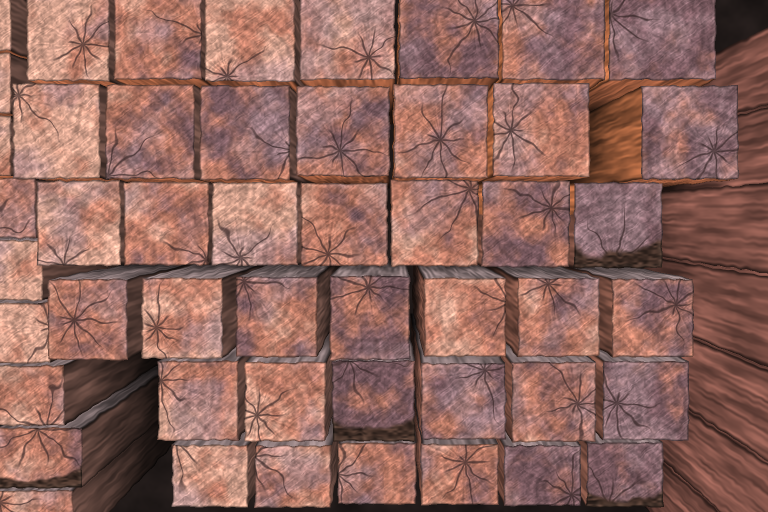
This texture is drawn by a Shadertoy shader. Its source:

```glsl
// Stacked sawn timber beams seen end-on, with one-point perspective sides.
const vec2 VANISH = vec2(390.0, 215.0);   // on a 768 x 512 design canvas, y down

struct Hit { float t; vec2 lo; vec2 hi; float id; int face; };

float hash(vec2 p) {
    p = fract(p * vec2(0.1731, 0.2379));
    p += dot(p, p.yx + 19.19);
    return fract(p.x * p.y * 37.7);
}

float noise(vec2 p) {
    vec2 i = floor(p), f = fract(p);
    f = f * f * (3.0 - 2.0 * f);
    return mix(mix(hash(i), hash(i + vec2(1, 0)), f.x),
               mix(hash(i + vec2(0, 1)), hash(i + 1.0), f.x), f.y);
}

float fbm(vec2 p) {
    float sum = 0.0, amp = 0.53;
    for (int i = 0; i < 4; i++) {
        sum += amp * noise(p);
        p = p * 2.03 + 7.1;
        amp *= 0.5;
    }
    return sum;
}

// Slab test of the view ray q * t against one beam; keeps the nearest hit.
void addBeam(vec2 q, vec2 lo, vec2 hi, float front, float id, inout Hit hit) {
    lo -= VANISH;
    hi -= VANISH;
    vec2 a = lo / q, b = hi / q, near = min(a, b), far = max(a, b);
    float enter = max(max(near.x, near.y), front);
    if (enter < min(min(far.x, far.y), 1.5) && enter < hit.t)
        hit = Hit(enter, lo, hi, id, enter == front ? 0 : (near.x > near.y ? 1 : 2));
}

vec3 endGrain(vec2 s, Hit h) {
    vec2 size = h.hi - h.lo, seed = vec2(h.id, h.id * 1.7 + 3.0);
    float kind = hash(seed), warp = fbm(s * 0.035 + seed * 9.0);
    vec2 v = s - h.lo - size * (vec2(hash(seed + 5.0), hash(seed + 8.0)) * 1.1 - 0.05);
    float r = length(v), angle = atan(v.y, v.x);

    // base colour: paler on the left, more purple on the right
    float tone = clamp(kind * 0.55 + (s.x + 390.0) / 1100.0 + (warp - 0.5) * 1.1, 0.0, 1.0);
    vec3 col = mix(vec3(0.83, 0.63, 0.55), vec3(0.72, 0.47, 0.39), smoothstep(0.1, 0.5, tone));
    col = mix(col, vec3(0.46, 0.34, 0.36), smoothstep(0.45, 0.95, tone));
    col = mix(col, vec3(0.65, 0.53, 0.55), 0.6 * smoothstep(0.45, 0.75, fbm(s * 0.025 + seed * 4.0)));

    // growth rings, rays and saw marks
    col *= 1.0 + 0.07 * sin(r * 0.65 + warp * 12.0) + 0.05 * sin(r * 0.2 + warp * 9.0);
    col *= 0.88 + 0.24 * noise(vec2(angle * 16.0, r * 0.06) + seed);
    vec2 saw = mat2(0.8, 0.6, -0.6, 0.8) * s;
    col *= 0.87 + 0.26 * noise(saw * vec2(0.08, 0.9) + seed);
    col *= 0.88 + 0.24 * noise(s * 0.6);

    // drying cracks that run out from the pith
    float k = angle * 1.432 + (noise(s * 0.07) - 0.5) * 0.5, cell = floor(k + 0.5);
    float reach = 12.0 + 65.0 * hash(seed + mod(cell, 9.0) * 2.3);
    float crack = smoothstep(1.4, 0.3, abs(k - cell) * r * 0.7) * smoothstep(reach, reach * 0.6, r);
    col = mix(col, vec3(0.2, 0.14, 0.14), crack * 0.65);

    // bark pocket at the lower rim of a few beams
    vec2 u = (s - h.lo) / size;
    float bark = smoothstep(0.0, 0.08, length((u - vec2(0.45, 0.1)) * vec2(0.8, 1.0)) - 0.72 + 0.25 * (warp - 0.5));
    col = mix(col, vec3(0.25, 0.18, 0.15) * (0.5 + noise(s * vec2(0.2, 0.5))), bark * step(0.87, kind));

    // worn pale rim and dark arris
    vec2 m = min(s - h.lo, h.hi - s);
    float edge = min(m.x, m.y);
    col += vec3(0.09, 0.08, 0.07) * smoothstep(6.0, 1.5, edge) * noise(s * 0.25);
    return col * mix(0.5, 1.0, smoothstep(0.0, 2.2, edge));
}

vec3 longGrain(vec2 s, Hit h) {
    float across = h.face == 1 ? s.y : s.x;
    float streak = noise(vec2(across * 0.35, h.t * 14.0 + h.id));
    float patches = fbm(vec2(across * 0.06, h.t * 9.0) + h.id);
    vec3 col = vec3(0.46, 0.3, 0.25);
    if (h.face == 2) col = s.y > 0.0 ? vec3(0.53, 0.46, 0.46) : vec3(0.6, 0.35, 0.24);
    else if (s.x < 0.0) col = vec3(0.36, 0.26, 0.23);
    else if (s.y < 0.0) col = vec3(0.66, 0.39, 0.25);
    if (h.id > 90.0) col = vec3(0.5, 0.32, 0.28);
    col *= (0.7 + 0.5 * streak) * (0.6 + 0.8 * patches);
    float edge = h.face == 1 ? min(s.y - h.lo.y, h.hi.y - s.y) : min(s.x - h.lo.x, h.hi.x - s.x);
    col *= mix(0.4, 1.0, smoothstep(0.0, 4.0, edge));
    return col * mix(1.0, 0.22, smoothstep(1.0, 1.4, h.t));
}

vec3 scene(vec2 p) {
    // ragged saw edges
    vec2 q = p - VANISH + 2.0 * (vec2(noise(p * 0.15), noise(p * 0.15 + 40.0)) - 0.5) + 0.0037;
    Hit hit = Hit(9.0, vec2(0), vec2(1), 0.0, 0);

    // each row: top, bottom, first x, pitch; then pitch growth, gap, count
    vec4 rows[6] = vec4[6](vec4(-12, 80, 27, 85), vec4(84, 178, 13, 92), vec4(181, 267, 37, 86.5),
                           vec4(277, 358, 48, 94), vec4(361, 440, 158, 86), vec4(443, 506, 172, 83));
    vec3 spread[6] = vec3[6](vec3(2, 3, 7), vec3(0.8, 4, 7), vec3(0.5, 3, 7),
                             vec3(0, 12, 7), vec3(0.6, 5, 6), vec3(0, 5, 6));
    for (int r = 0; r < 6; r++)
        for (int i = 0; i < int(spread[r].z); i++) {
            float n = float(i), id = float(r * 8 + i) + 1.0;
            float x = rows[r].z + rows[r].w * n + spread[r].x * n * n;
            float width = rows[r].w + spread[r].x * (2.0 * n + 1.0) - spread[r].y;
            if (r == 1 && i == 6) x += 48.0;   // beam standing apart at the row end
            vec2 jitter = vec2(hash(vec2(id, 2)), hash(vec2(id, 6))) * 4.0;
            addBeam(q, vec2(x, rows[r].x + jitter.x - 1.0),
                    vec2(x + width - jitter.y * 0.6, rows[r].y + jitter.y - 2.0), 1.0, id, hit);
        }

    // neighbouring stacks: ends on the left, long flanks on the right
    for (int i = -3; i < 6; i++) {
        float n = float(i), id = 70.0 + n;
        float right = i < 0 ? 11.0 : 36.0 + 7.0 * n + step(3.0, n) * 25.0 * hash(vec2(id, 3));
        addBeam(q, vec2(right - 85.0, 178.0 + 62.5 * n), vec2(right, 238.0 + 62.5 * n), 1.0, id, hit);
    }
    for (int i = 0; i < 7; i++) {
        float n = float(i), x = i < 2 ? 762.0 : 708.0;
        addBeam(q, vec2(x, 30.0 + 79.0 * n), vec2(x + 200.0, 106.0 + 79.0 * n), 0.7, 100.0 + n, hit);
    }

    if (hit.t > 8.0) return vec3(0.12, 0.095, 0.09) * (0.6 + 0.8 * fbm(p * 0.04));
    vec2 s = q * hit.t;
    return hit.face == 0 ? endGrain(s, hit) : longGrain(s, hit);
}

void mainImage(out vec4 fragColor, in vec2 fragCoord) {
    vec3 col = vec3(0);
    for (int k = 0; k < 4; k++) {   // 2 x 2 supersampling
        vec2 uv = (fragCoord + vec2(k & 1, k >> 1) * 0.5 - 0.25) / iResolution.xy;
        col += scene(vec2(uv.x, 1.0 - uv.y) * vec2(768, 512)) * 0.25;
    }
    fragColor = vec4(clamp(col, 0.0, 1.0), 1.0);
}
```
